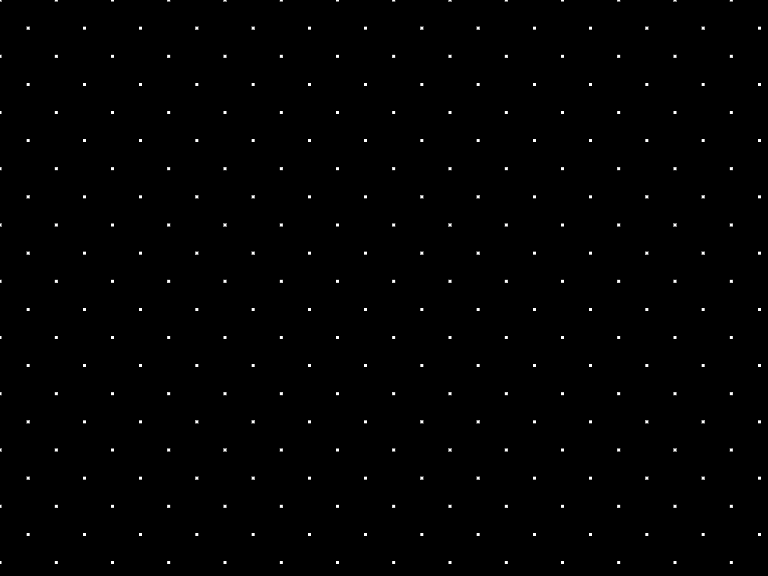
Give the GLSL for this pattern, as a WebGL 2 fragment shader.

```glsl
#version 300 es
precision highp float;
// Small white square dots in a staggered lattice on black.

#define REPEATS_DOWN 10.24     // lattice cells over the canvas height
#define DOT_SIDE 0.0052        // dot width, in canvas heights
#define EDGE_PIXELS 0.75       // width of the smoothed edge
#define DOT_COLOR vec3(1.0)
#define GROUND_COLOR vec3(0.0)

uniform vec2 u_resolution;
out vec4 fragColor;

// Signed distance to an axis-aligned square centred on the origin.
float squareDistance(vec2 p, float halfSide) {
    vec2 d = abs(p) - halfSide;
    return length(max(d, 0.0)) + min(max(d.x, d.y), 0.0);
}

// Offset from the nearest point of a square grid with the given pitch.
vec2 gridOffset(vec2 p, float pitch) {
    return (fract(p / pitch + 0.5) - 0.5) * pitch;
}

void main() {
    // Canvas heights, measured from the top left corner
    vec2 p = vec2(gl_FragCoord.x, u_resolution.y - gl_FragCoord.y) / u_resolution.y;
    float pitch = 1.0 / REPEATS_DOWN;

    // Two grids, the second moved by half a cell both ways
    float cornerDot = squareDistance(gridOffset(p, pitch), 0.5 * DOT_SIDE);
    float centerDot = squareDistance(gridOffset(p - 0.5 * pitch, pitch), 0.5 * DOT_SIDE);
    float dist = min(cornerDot, centerDot);

    // Edge smoothing
    float edge = EDGE_PIXELS / u_resolution.y;
    float coverage = clamp(0.5 - dist / edge, 0.0, 1.0);
    fragColor = vec4(mix(GROUND_COLOR, DOT_COLOR, coverage), 1.0);
}
```
